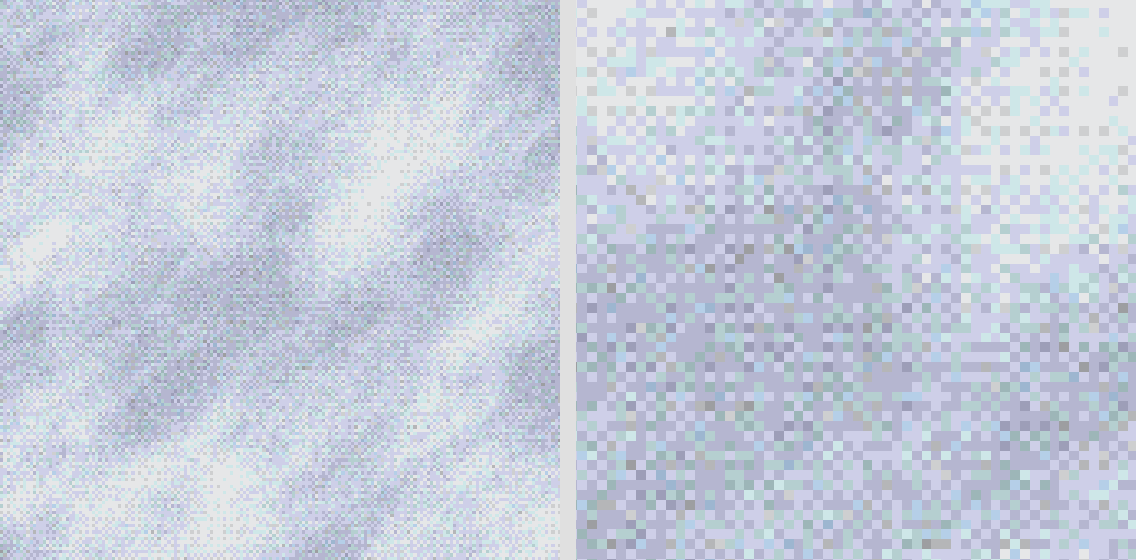
Left: the whole. Right: its middle third, enlarged.
Reproduce this texture procedurally as a Shadertoy shader.

```glsl
// Pale lavender, mint and white mosaic: slanted cloudy streaks in dithered square cells.

float hash(vec2 p) {
    vec3 q = fract(vec3(p.xyx) * 0.1031);
    q += dot(q, q.yzx + 33.33);
    return fract((q.x + q.y) * q.z);
}

// Smooth cellular noise: random heights blended around jittered points.
float softCells(vec2 p) {
    vec2 base = floor(p);
    float total = 0.0, weightSum = 0.0;
    for (int j = -1; j <= 1; j++) {
        for (int i = -1; i <= 1; i++) {
            vec2 id = base + vec2(i, j);
            vec2 jitter = vec2(hash(id + 17.3), hash(id + 71.9));
            vec2 d = id + 0.15 + 0.7 * jitter - p;
            float weight = exp(-5.0 * dot(d, d));
            total += weight * hash(id + 133.7);
            weightSum += weight;
        }
    }
    return total / weightSum - 0.5;
}

// Layers of noise, each stretched along the rising diagonal.
float streaks(vec2 p) {
    float sum = 0.0, amplitude = 1.0, scale = 1.0;
    for (int i = 0; i < 4; i++) {
        float angle = 0.72 + 0.09 * sin(float(i) * 2.4);
        vec2 along = vec2(cos(angle), sin(angle));
        vec2 q = vec2(dot(p, along) * 2.4, dot(p, vec2(-along.y, along.x)) * 5.2);
        sum += amplitude * softCells(q * scale + 40.0 + float(i) * 23.7);
        amplitude *= 0.65;
        scale *= 2.07;
    }
    return sum;
}

void mainImage(out vec4 fragColor, in vec2 fragCoord) {
    // Square cells, about 171 across the canvas
    float cellCount = 512.0 / 3.0;
    vec2 cell = floor(fragCoord / iResolution.y * cellCount);
    float tone = max(1.28 + 2.0 * streaks((cell + 0.5) / cellCount), 0.4);

    // Two by two ordered dither, roughened by a random offset
    vec2 parity = mod(cell, 2.0);
    float order = abs(parity.x - parity.y) * 2.0 + parity.y;
    float dither = 1.3 * (order / 4.0 - 0.375) + 1.1 * (hash(cell + 311.0) - 0.5);

    // Red sets the step; green often rises for mint, blue stays one step above
    float level = tone + dither;
    float red = floor(level);
    float green = floor(level + 0.58 * hash(cell + 523.0));
    float greyChance = order < 0.5 ? 0.2 + 0.5 * smoothstep(1.5, 2.3, tone) : 0.04;
    float blue = hash(cell + 739.0) < greyChance ? green : max(red + 1.0, green);
    blue += step(0.8, hash(cell + 907.0)) * step(red + 0.5, green);

    // Four even steps per channel
    vec3 steps = clamp(vec3(red, green, blue), -1.0, 2.0) + 1.0;
    vec3 color = vec3(0.615, 0.62, 0.63) + vec3(0.096, 0.095, 0.093) * steps;
    fragColor = vec4(color, 1.0);
}
```
